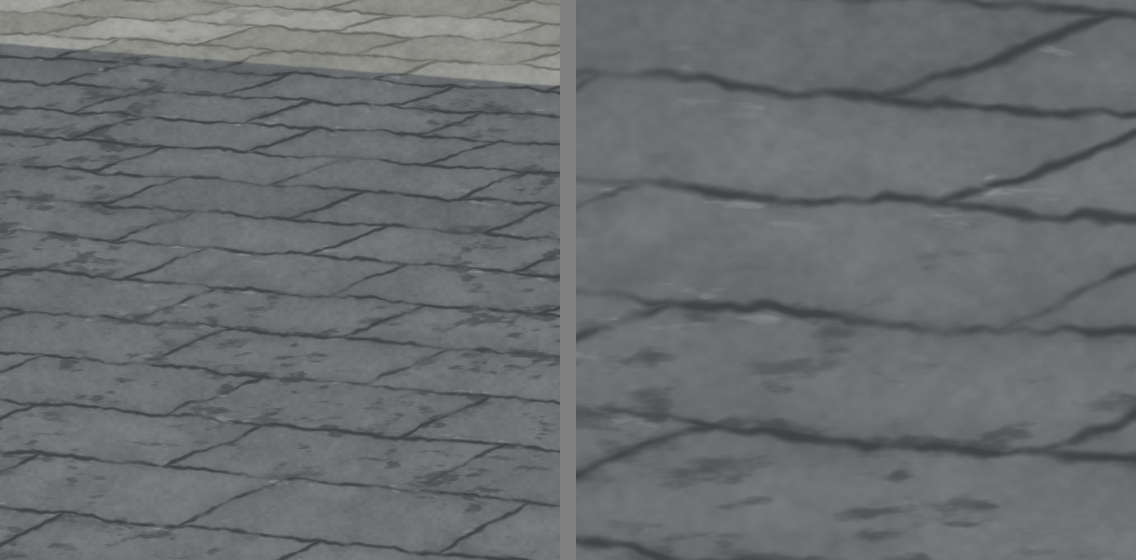
Left: the whole. Right: its middle third, enlarged.
A Shadertoy shader for this texture:

```glsl
#define HORIZON 2.3
#define SHADE_STONE vec3(0.434, 0.445, 0.453)
#define SHADE_JOINT vec3(0.240, 0.252, 0.262)
#define SUN_STONE vec3(0.590, 0.595, 0.575)
#define SUN_JOINT vec3(0.38, 0.37, 0.35)
#define JOINT_WIDTH 0.0030
#define JOINT_WOBBLE 0.0085
#define DIRT 0.62
#define GRAIN 0.055

float hash(vec2 p) {
    return fract(sin(dot(p, vec2(127.1, 311.7))) * 43758.5);
}

float noise(vec2 p) {
    vec2 i = floor(p), f = fract(p);
    f = f * f * (3.0 - 2.0 * f);
    return mix(mix(hash(i), hash(i + vec2(1, 0)), f.x),
               mix(hash(i + vec2(0, 1)), hash(i + vec2(1, 1)), f.x), f.y);
}

float fbm(vec2 p) {
    float sum = 0.0, amp = 0.53;
    for (int i = 0; i < 4; i++) {
        sum += amp * noise(p);
        p = mat2(1.6, 1.2, -1.2, 1.6) * p + 7.3;
        amp *= 0.5;
    }
    return sum;
}

// Distance to the nearest whole number
float toLine(float t) {
    return abs(fract(t + 0.5) - 0.5);
}

void mainImage(out vec4 fragColor, in vec2 fragCoord) {
    vec2 p = fragCoord / iResolution.xy;

    // Ragged joints: bend and fray the point before the projection
    vec2 bend = vec2(fbm(p * 13.0), fbm(p * 15.0 + 40.0)) - 0.5;
    vec2 fray = vec2(noise(p * 75.0), noise(p * 85.0 + 20.0)) - 0.5;
    vec2 q = p + JOINT_WOBBLE * (1.9 * bend + 0.38 * fray);

    // Ground plane in perspective: courses and the bricks along them
    float depth = HORIZON - q.y;
    float across = (45.9 + 2.15 * q.x) / depth;
    float along = (4.05 * q.x - 21.3) / depth;
    float course = floor(across - 0.8);
    float brickPos = along - 0.105 + 0.5 * course + 0.12 * (hash(vec2(course, 3.0)) - 0.5);
    vec2 brick = vec2(floor(brickPos), course);

    // Joint distances brought back to canvas units
    float courseDist = toLine(across - 0.8) * depth / length(vec2(2.15, across));
    float endDist = toLine(brickPos) * depth / length(vec2(4.05, along));
    float jointDist = min(courseDist, endDist);

    // Joints break up and change in width, and narrow with distance
    float nearness = depth / HORIZON;
    float wear = fbm(p * vec2(9.0, 14.0) + 90.0);
    float crumble = fbm(p * vec2(42.0, 60.0) + 33.0);
    float filled = smoothstep(0.34, 0.66, 0.55 * wear + 0.45 * crumble + 0.06 * nearness);
    float width = JOINT_WIDTH * nearness * (0.25 + 1.7 * crumble * (0.5 + wear));
    float joint = 1.0 - smoothstep(0.0, width + 0.0024, jointDist);
    joint *= mix(0.22, 1.05, filled);
    float halo = exp(-jointDist * 110.0);

    // Dirt crumbs and smears that cling to the joints
    vec2 smearPos = vec2(p.x - 1.2 * p.y, p.y + 0.1 * p.x);
    float smear = fbm(smearPos * vec2(30.0, 85.0) + 15.0);
    float patchy = smoothstep(0.42, 0.66, fbm(p * vec2(6.0, 9.0) + 60.0));
    float dirt = smoothstep(0.60, 0.86, smear + 0.20 * halo + 0.10 * patchy - 0.06);
    dirt *= (0.25 + 0.75 * patchy) * DIRT;

    // Stone: tint per brick, broad mottling, small stains and fine grain
    float tint = hash(brick) - 0.5;
    float mottle = fbm(smearPos * vec2(9.0, 20.0)) - 0.5;
    float stain = fbm(p * vec2(38.0, 55.0) + 70.0) - 0.5;
    float grain = fbm(p * vec2(125.0, 150.0)) - 0.5;
    float tone = 0.075 * mottle + 0.045 * stain + GRAIN * grain;
    vec3 shade = SHADE_STONE + tone + 0.016 * tint - 0.036 * halo;
    shade += 0.026 * (0.42 - p.y);
    vec3 sun = SUN_STONE + 1.2 * tone - 0.03 * halo;
    sun += tint * vec3(0.085, 0.085, 0.095);

    // Pale scuffs on a few joints
    float scuff = smoothstep(0.70, 0.80, fbm(smearPos * vec2(22.0, 90.0) + 130.0));
    shade += 0.13 * scuff * halo;

    float dark = min(max(joint, dirt) + 0.3 * min(joint, dirt), 1.0);
    shade = mix(shade, SHADE_JOINT, dark * 0.88);
    sun = mix(sun, SUN_JOINT, max(joint * 0.75, dirt * 0.45));

    // Slanted shadow edge near the top
    float edge = 0.922 - 0.076 * p.x + 0.004 * bend.y;
    float lit = smoothstep(-0.003, 0.003, p.y - edge);
    fragColor = vec4(mix(shade, sun, lit), 1.0);
}
```
